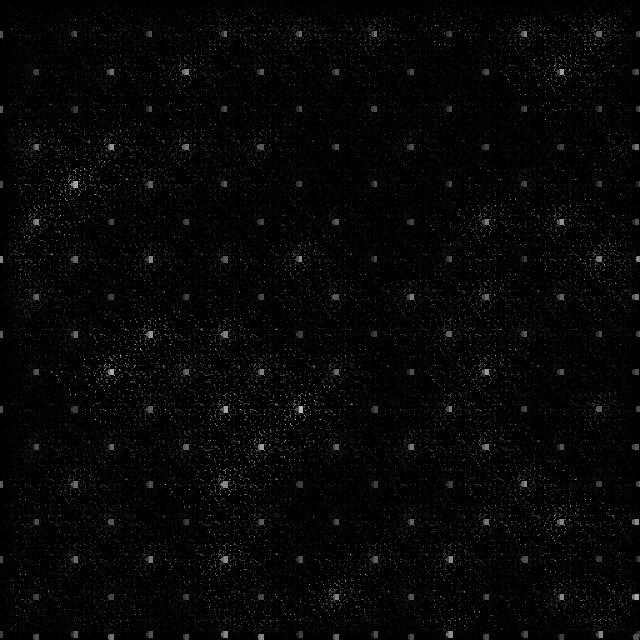
Give the GLSL for this pattern, as a three.js fragment shader.

```glsl
// Staggered grid of glowing grain clusters, each with a grey core in a halo of dust on black.
#define GRAINS 512.0        // grains across the canvas
#define PITCH 60.0          // spacing of one lattice, in grains
#define LATTICE_A vec2(-1.0, 4.0)
#define LATTICE_B vec2(28.0, 34.0)
#define HALO_REACH 50.0     // half diagonal of the diamond halo
#define DUST_DENSITY 0.75   // dust chance times radius
#define CORE_HALF vec2(2.0, 2.5)
#define CORE_GAIN 0.72
#define CLUMP_OFFSET vec2(27.0, 0.0)
#define BORDER_FADE 24.0
#define LEVEL_RANGE vec2(0.13, 0.75)

varying vec2 vUv;

float hash(vec2 p) {
  vec3 q = fract(vec3(p.xyx) * vec3(0.7031, 0.6173, 0.5479));
  q += dot(q, q.yzx + 33.33);
  return fract((q.x + q.y) * q.z * 7.13);
}

// Brightness of one dust grain at an offset from its cluster
float dust(vec2 offset) {
  float radius = length(offset);
  float chance = DUST_DENSITY / max(radius, 1.0) + 0.6 * exp(-radius / 4.0);
  chance += 0.1 * exp(-length(offset - CLUMP_OFFSET) / 5.0);
  float present = step(hash(offset + 71.0), chance);
  float shade = hash(offset.yx + 211.0);
  return present * mix(0.35, 1.0, shade * shade);
}

// Grey of the solid core: two unequal halves with a chipped left side
float core(vec2 offset, vec2 id, float level) {
  float left = mix(0.5, 0.9, hash(id + 17.0));
  float right = mix(0.8, 1.2, hash(id + 39.0));
  float chip = step(offset.x, -1.5) * step(1.5, abs(offset.y));
  float side = mix(left, right, step(0.0, offset.x));
  return CORE_GAIN * sqrt(level) * side * (1.0 - 0.6 * chip);
}

void main() {
  vec2 p = vUv * GRAINS;
  vec2 grain = floor(p);

  // Smooth square edge of a single grain
  vec2 edge = clamp((0.5 - abs(fract(p) - 0.5)) / fwidth(p) + 0.5, 0.0, 1.0);
  float grainMask = edge.x * edge.y;

  // Dust thins out near the canvas border
  vec2 inset = min(p, GRAINS - p);
  float fade = smoothstep(-4.0, BORDER_FADE, min(inset.x, inset.y));

  float dustLight = 0.0;
  float coreLight = 0.0;
  for (int k = 0; k < 2; k++) {
    vec2 origin = k == 0 ? LATTICE_A : LATTICE_B;
    for (int j = 0; j < 9; j++) {
      for (int i = 0; i < 9; i++) {
        vec2 cell = vec2(float(i), float(j));
        vec2 offset = grain - origin - PITCH * cell;
        offset -= GRAINS * floor(offset / GRAINS + 0.5);
        if (abs(offset.x) + abs(offset.y) > HALO_REACH) continue;

        // Each cluster has its own brightness
        vec2 id = cell + float(k) * 23.0 + 5.0;
        float level = mix(LEVEL_RANGE.x, LEVEL_RANGE.y, pow(hash(id), 3.0));
        vec2 outside = abs(offset) - CORE_HALF;
        if (max(outside.x, outside.y) <= 0.0) {
          coreLight = core(offset, id, level);
        } else {
          dustLight = max(dustLight, level * dust(offset));
        }
      }
    }
  }

  float light = max(coreLight, dustLight * grainMask * fade);
  gl_FragColor = vec4(vec3(min(light, 1.0)), 1.0);
}
```
